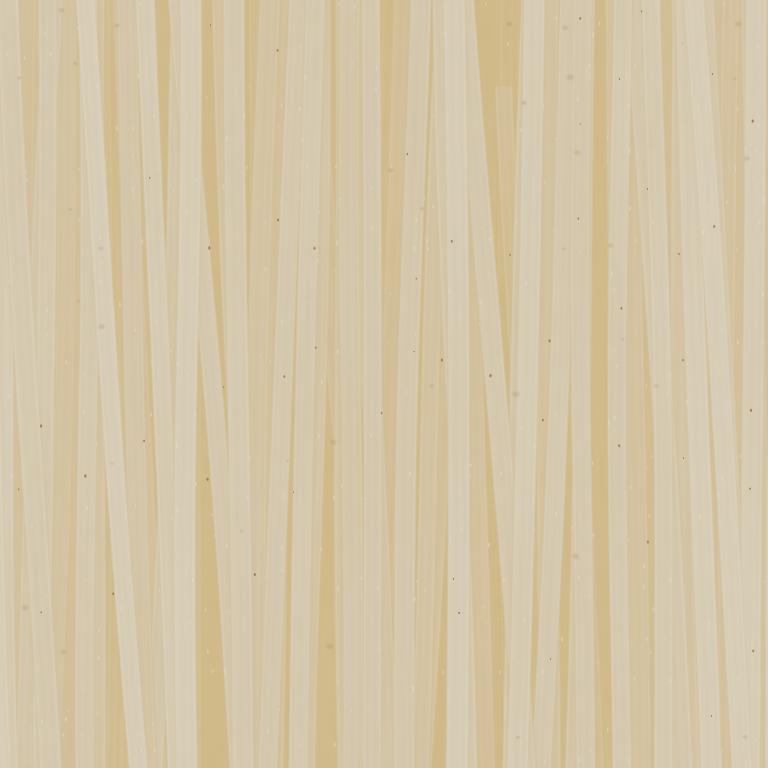
A Shadertoy shader for this texture:

```glsl
// Flat pale dried noodles lying side by side, nearly vertical and loosely layered.
// Strands are painted back to front: each has its own tilt, bend, width and tone,
// a soft shadow, fine lengthwise ridges, and sparse bran specks and chalky flecks.

const vec3 HONEY = vec3(0.815, 0.727, 0.535);
const vec3 TAN   = vec3(0.830, 0.760, 0.625);
const vec3 CREAM = vec3(0.832, 0.782, 0.680);
const vec3 PALE  = vec3(0.845, 0.806, 0.718);
const vec3 BRAN  = vec3(0.600, 0.410, 0.200);
const vec3 CHALK = vec3(0.890, 0.865, 0.800);

const int STRANDS = 72;
const float GOLDEN = 0.618034;

vec2 hash2(vec2 p) {
    vec3 q = fract(p.xyx * vec3(0.1031, 0.1030, 0.0973));
    q += dot(q, q.yzx + 33.33);
    return fract((q.xx + q.yz) * q.zy);
}

float gradientDot(vec2 cell, vec2 offset) {
    float angle = 6.28318 * hash2(cell + 57.0).x;
    return dot(vec2(cos(angle), sin(angle)), offset);
}

// Gradient noise, about -0.7 to 0.7
float gradientNoise(vec2 p) {
    vec2 c = floor(p), f = p - c;
    vec2 w = f * f * f * (f * (f * 6.0 - 15.0) + 10.0);
    vec2 e = vec2(1.0, 0.0);
    float low  = mix(gradientDot(c, f), gradientDot(c + e, f - e), w.x);
    float high = mix(gradientDot(c + e.yx, f - e.yx), gradientDot(c + 1.0, f - 1.0), w.x);
    return mix(low, high, w.y);
}

// Four-stop colour ramp from deep honey to pale cream
vec3 doughColour(float tone) {
    vec3 c = mix(HONEY, TAN, smoothstep(0.0, 0.35, tone));
    c = mix(c, CREAM, smoothstep(0.35, 0.65, tone));
    return mix(c, PALE, smoothstep(0.65, 1.0, tone));
}

// Centre line of a strand at a given height
float strandCentre(float id, float height) {
    vec2 place = hash2(vec2(id, 3.0));
    vec2 lean = hash2(vec2(id, 11.0));
    float swing = lean.x * 2.0 - 1.15;
    float tilt = 0.018 * swing + 0.075 * swing * swing * swing;
    float bend = 0.004 * sin(height * (2.0 + 3.0 * lean.y) + 6.28 * place.y);
    float start = fract(id * GOLDEN + 0.035 * place.x) * 1.12 - 0.06;
    return start + tilt * (height - 0.5) + bend;
}

// Light and dark lines across a strand; u runs from -1 to 1
float strandRelief(float u, float phase) {
    float ridges = 0.004 * cos(u * 8.0 + phase);
    float rim = 0.013 * smoothstep(0.18, 0.0, abs(abs(u) - 0.82));
    float edge = -0.012 * smoothstep(0.88, 1.0, abs(u));
    return ridges + rim + edge;
}

// Soft scattered ovals; shape scales them within their grid cells
float scatter(vec2 p, vec2 grid, vec2 radius, float share, float seed) {
    vec2 cell = floor(p * grid);
    vec2 pick = hash2(cell + seed);
    vec2 centre = (cell + 0.2 + 0.6 * hash2(cell + seed + 19.0)) / grid;
    float size = mix(0.5, 1.2, pick.y);
    float d = length((p - centre) / (radius * size));
    return step(pick.x, share) * (1.0 - smoothstep(0.4, 1.3, d));
}

void mainImage(out vec4 fragColor, in vec2 fragCoord) {
    vec2 uv = fragCoord / iResolution.xy;
    float soft = 0.0004 + 0.8 / iResolution.x;
    float sides = smoothstep(0.2, 0.5, abs(uv.x - 0.5));

    // Deep layer seen through the gaps
    vec3 colour = doughColour(0.05 + 0.25 * sides + 0.1 * gradientNoise(uv * vec2(25.0, 2.0)));

    // Strands from back to front
    for (int i = 0; i < STRANDS; i++) {
        float id = float(i);
        float depth = id / float(STRANDS - 1);
        vec2 look = hash2(vec2(id, 29.0));
        vec2 cut = hash2(vec2(id, 41.0));
        float halfWidth = mix(0.0115, 0.0150, look.x);
        float across = uv.x - strandCentre(id, uv.y);
        float top = cut.x > 0.96 ? mix(0.88, 0.97, cut.y) : 2.0;
        float endWave = 0.003 * gradientNoise(vec2(across * 90.0, id));
        float outside = max(abs(across) - halfWidth, uv.y - top - endWave);
        if (outside > 0.015) continue;

        float shadow = exp(-max(outside, 0.0) / 0.0028) * mix(0.32, 0.16, sides);
        colour = mix(colour, HONEY, shadow);

        float u = across / halfWidth;
        float drift = 0.14 * gradientNoise(vec2(id * 7.3, uv.y * 3.0));
        float tone = 0.08 + 0.76 * depth + 0.24 * (look.y - 0.5) + 0.14 * sides + drift;
        vec3 strand = doughColour(tone) + strandRelief(u, 6.28 * look.x) * vec3(0.8, 1.0, 1.25);
        colour = mix(colour, strand, 1.0 - smoothstep(-soft, soft, outside));
    }

    // Fine lengthwise grain and cloudy starch
    float grain = gradientNoise(uv * vec2(330.0, 14.0));
    float cloud = gradientNoise(uv * vec2(60.0, 35.0));
    colour += (0.006 * grain + 0.005 * cloud) * vec3(0.8, 1.0, 1.3);

    // Chalky flecks, bran specks and faint stains
    colour = mix(colour, CHALK, 0.5 * scatter(uv, vec2(42.0, 75.0), vec2(0.0013, 0.0032), 0.10, 5.0));
    colour = mix(colour, BRAN, 0.75 * scatter(uv, vec2(23.0), vec2(0.0015, 0.0021), 0.10, 71.0));
    colour = mix(colour, BRAN, 0.16 * scatter(uv, vec2(17.0), vec2(0.0045, 0.0035), 0.12, 113.0));

    fragColor = vec4(clamp(colour, 0.0, 1.0), 1.0);
}
```
